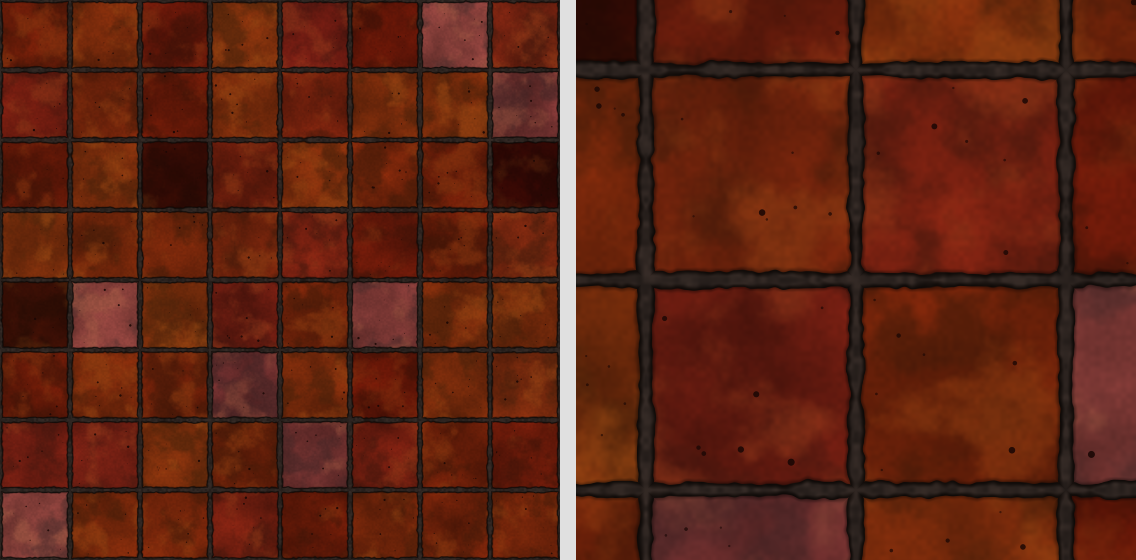
Left: the whole. Right: its middle third, enlarged.
This texture is drawn by a WebGL 1 fragment shader. Its source:

```glsl
precision highp float;
// Terracotta floor: eight by eight square tiles with dark, ragged joints.
// Each tile draws its own glaze colour; wrapped value noise adds clouds,
// stains and grain, and a short loop scatters small pits over every tile.
uniform vec2 u_resolution;

const float TILES = 8.0;

float hash(vec2 p) {
  vec3 q = fract(p.xyx * 0.1031);
  q += dot(q, q.yzx + 33.33);
  return fract((q.x + q.y) * q.z);
}

// Value noise with "freq" lattice steps per tile, wrapping at the canvas edge
float noise(vec2 p, float freq, float seed) {
  p *= freq;
  vec2 i = floor(p), f = fract(p);
  f = f * f * (3.0 - 2.0 * f);
  float period = TILES * freq;
  vec2 a = mod(i, period) + seed, b = mod(i + 1.0, period) + seed;
  return mix(mix(hash(a), hash(vec2(b.x, a.y)), f.x),
             mix(hash(vec2(a.x, b.y)), hash(b), f.x), f.y);
}

float fbm(vec2 p, float freq, float seed) {
  float sum = 0.0, amp = 0.52;
  for (int i = 0; i < 5; i++) {
    sum += amp * noise(p, freq, seed + float(i) * 17.0);
    freq *= 2.0;
    amp *= 0.5;
  }
  return sum;
}

vec3 glazeColor(vec2 cell) {
  float warmth = hash(cell + 11.3), redness = hash(cell + 47.7);
  vec3 glaze = mix(vec3(0.36, 0.075, 0.025), vec3(0.46, 0.175, 0.045), warmth);
  glaze = mix(glaze, vec3(0.42, 0.10, 0.075), 0.8 * smoothstep(0.6, 1.0, redness));

  // A shuffled rank from 0 to 63 picks the few mauve and burnt tiles
  float index = cell.x + TILES * cell.y;
  float rank = mod(index * (13.0 + 22.0 * index) + 5.0, 64.0);
  if (rank < 6.5) glaze = mix(vec3(0.39, 0.16, 0.16), vec3(0.49, 0.23, 0.21), warmth);
  if (rank > 60.5) glaze = mix(vec3(0.20, 0.03, 0.015), vec3(0.23, 0.07, 0.02), warmth);
  return glaze;
}

// Coverage of small dark holes inside one tile
float pits(vec2 local, vec2 cell, float soft) {
  float cover = 0.0;
  for (int i = 0; i < 7; i++) {
    vec2 key = cell + float(i) * vec2(9.1, 23.7);
    vec2 center = 0.08 + 0.84 * vec2(hash(key + 3.1), hash(key + 71.9));
    float size = hash(key + 130.3);
    float radius = 0.005 + 0.012 * size * size;
    float hole = 1.0 - smoothstep(radius - soft, radius + soft, length(local - center));
    cover = max(cover, hole * (0.5 + 0.4 * size));
  }
  return cover;
}

void main() {
  vec2 p = gl_FragCoord.xy / u_resolution * TILES;
  vec2 cell = floor(p), local = fract(p);
  float pixel = TILES / min(u_resolution.x, u_resolution.y);

  // Distance to the nearest joint, roughened at two scales
  vec2 toJoint = 0.5 - abs(local - 0.5);
  float joint = min(toJoint.x, toJoint.y);
  float ragged = joint + 0.026 * (noise(p, 9.0, 5.0) - 0.5)
                       + 0.014 * (noise(p, 26.0, 90.0) - 0.5);

  // Mottled glaze: broad shading, olive stains and pale orange clouds
  float shade = fbm(p, 2.0, 31.0);
  float stain = fbm(p, 3.0, 150.0);
  float cloud = fbm(p, 3.0, 260.0);
  float grain = noise(p, 40.0, 400.0);
  vec3 glaze = glazeColor(cell);
  vec3 color = glaze * (0.62 + 0.76 * shade);
  color = mix(color, glaze * vec3(0.68, 0.82, 0.85), 0.65 * smoothstep(0.48, 0.72, stain));
  color = mix(color, glaze * 1.15 + vec3(0.06, 0.075, 0.02),
              0.65 * smoothstep(0.50, 0.76, cloud));
  color *= 0.95 + 0.10 * grain;
  color = mix(color, vec3(0.10, 0.025, 0.015), pits(local, cell, 0.6 * pixel));

  // Tile rim darkens just before it drops into the joint
  color *= mix(0.62, 1.0, smoothstep(0.034, 0.058, ragged));

  // Rounded mortar: lighter along the middle, almost black at the sides
  vec3 mortar = mix(vec3(0.175, 0.14, 0.125), vec3(0.065, 0.045, 0.035),
                    smoothstep(0.010, 0.036, ragged));
  mortar *= 0.78 + 0.44 * noise(p, 34.0, 520.0);

  float tile = smoothstep(0.037 - 0.7 * pixel, 0.037 + 0.7 * pixel, ragged);
  gl_FragColor = vec4(mix(mortar, color, tile), 1.0);
}
```
